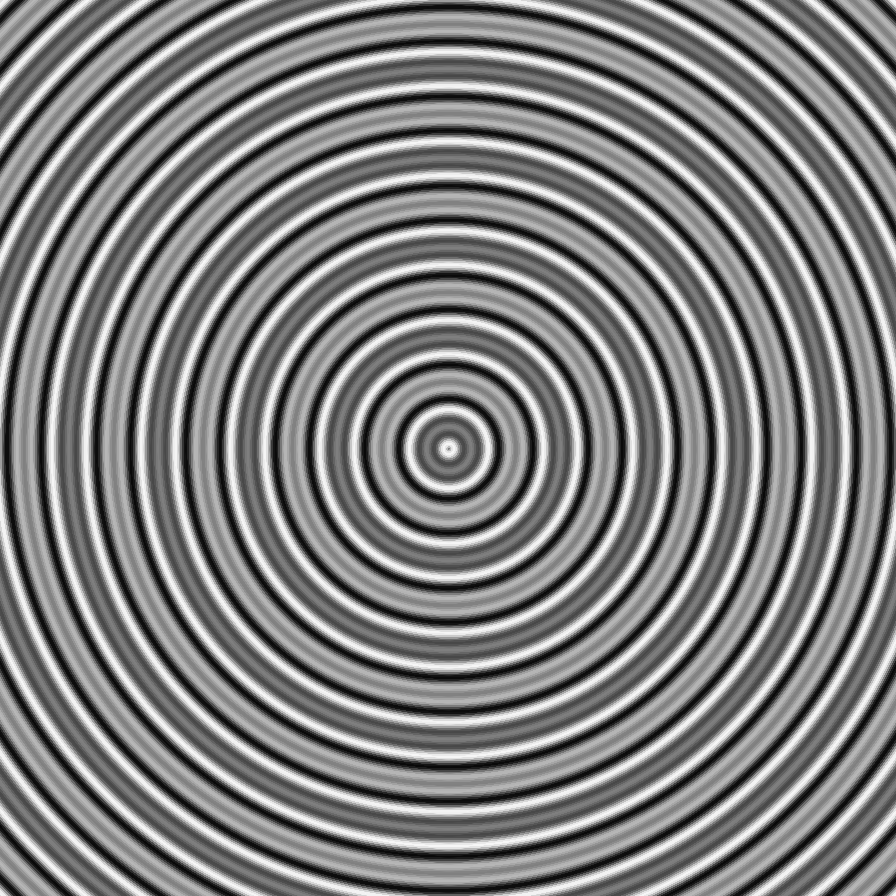
Write a WebGL 2 fragment shader that draws this pattern.

```glsl
#version 300 es
precision highp float;

#define STEPS 512.0              // radial steps across the canvas
#define PERIOD 51.1              // steps in one full light and dark cycle
#define RIPPLES 4.0              // fine ripples per cycle
#define CONTRAST 0.5
#define STEP_BLUR 0.06           // softness of each radial step
#define CENTER_SHIFT vec2(0.5, -0.5)

uniform vec2 u_resolution;
out vec4 fragColor;

const float TAU = 6.2831853;

// Rounds to whole steps with a narrow soft transition.
float softRound(float x) {
    float base = floor(x);
    return base + smoothstep(0.5 - STEP_BLUR, 0.5 + STEP_BLUR, x - base);
}

// Fine ripple modulated by a slow wave that flips its sign.
float beatWave(float radius) {
    float phase = TAU * radius / PERIOD;
    return sin(RIPPLES * phase) * cos(phase);
}

void main() {
    // Centered coordinates in radial steps
    float side = min(u_resolution.x, u_resolution.y);
    vec2 p = (gl_FragCoord.xy - 0.5 * u_resolution) / side * STEPS - CENTER_SHIFT;

    // Stepped distance gives the fine breaks along the axes
    float radius = softRound(length(p));

    float shade = 0.5 + CONTRAST * beatWave(radius);
    fragColor = vec4(vec3(shade), 1.0);
}
```
